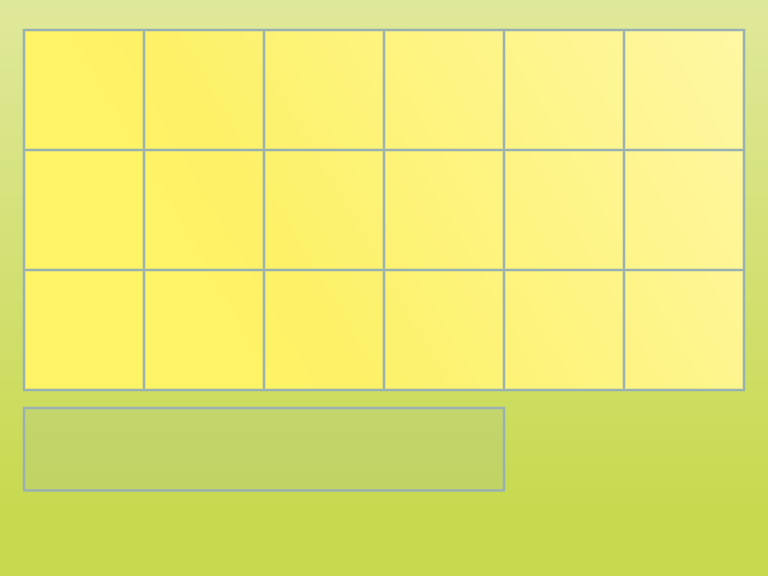
Reproduce this background procedurally as a WebGL 2 fragment shader.

```glsl
#version 300 es
precision highp float;
// Yellow panel grid with a translucent bar below it, on a soft green gradient.

uniform vec2 u_resolution;
out vec4 fragColor;

// Signed distance to a box given by its lower left and upper right corners.
float boxDistance(vec2 p, vec2 low, vec2 high) {
  vec2 d = abs(p - 0.5 * (low + high)) - 0.5 * (high - low);
  return length(max(d, 0.0)) + min(max(d.x, d.y), 0.0);
}

// Smooth coverage of the region where the distance is negative.
float coverage(float dist, float pixel) {
  return clamp(0.5 - dist / pixel, 0.0, 1.0);
}

// Flat yellow on the left, paling along a diagonal toward the upper right.
vec3 panelColor(vec2 p) {
  float along = dot(p, vec2(0.86, 0.5));
  vec3 lemon = vec3(1.0, 0.958, 0.395);
  vec3 gold = vec3(0.992, 0.946, 0.405);
  vec3 cream = vec3(1.0, 0.97, 0.64);
  vec3 color = mix(lemon, gold, smoothstep(2.5, 3.35, along));
  return mix(color, cream, clamp((along - 3.35) / 4.25, 0.0, 1.0));
}

void main() {
  // One unit is the side of a grid cell; the canvas is 4.8 units high.
  float pixel = 4.8 / u_resolution.y;
  vec2 p = gl_FragCoord.xy * pixel;
  float halfLine = 0.0105;
  vec3 lineColor = vec3(0.60, 0.70, 0.695);

  // Background gradient, flat near the bottom.
  vec3 lime = vec3(0.78, 0.85, 0.305);
  vec3 paleGreen = vec3(0.875, 0.912, 0.605);
  vec3 color = mix(lime, paleGreen, clamp((p.y - 0.45) / 4.35, 0.0, 1.0));

  // Panel of six by three cells.
  vec2 gridLow = vec2(0.2, 1.55);
  float panel = boxDistance(p, gridLow, gridLow + vec2(6.0, 3.0));
  color = mix(color, panelColor(p), coverage(panel, pixel));

  // Cell borders, repeated at every whole unit of the panel.
  vec2 toLine = abs(fract(p - gridLow + 0.5) - 0.5);
  float border = max(min(toLine.x, toLine.y), panel) - halfLine;
  color = mix(color, lineColor, coverage(border, pixel));

  // Translucent bar with an outline.
  float bar = boxDistance(p, vec2(0.2, 0.713), vec2(4.2, 1.4));
  color = mix(color, lineColor, 0.17 * coverage(bar, pixel));
  color = mix(color, lineColor, coverage(abs(bar) - halfLine, pixel));

  fragColor = vec4(color, 1.0);
}
```
